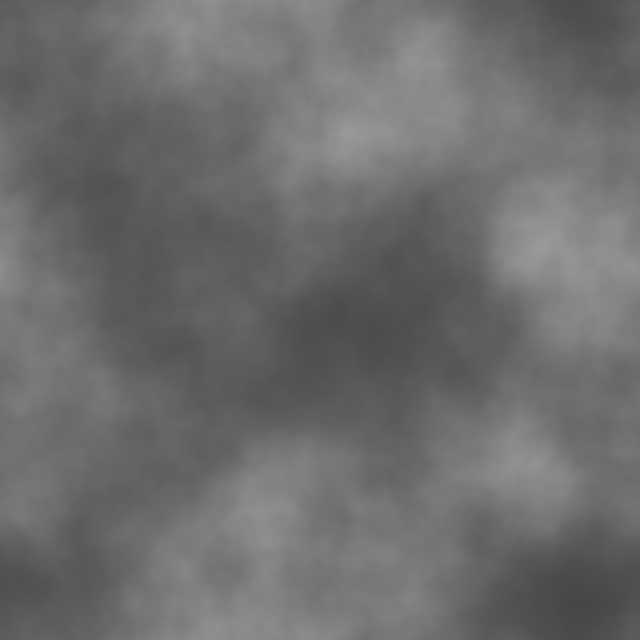
This texture is drawn by a Shadertoy shader. Its source:

```glsl
// Soft grey cloud texture that tiles on all sides.
// A broad cosine swell sets the large light and dark areas; wrapped
// gradient noise, summed over octaves, adds the blurred mottling.

const float MEAN_GREY      = 0.428;
const float SWELL_STRENGTH = 0.112;
const vec2  SWELL_CENTER   = vec2(0.46, 0.03);
const float CLOUD_STRENGTH = 0.265;
const int   BASE_CELLS     = 3;      // noise cells across the tile, first octave
const int   OCTAVES        = 6;
const float OCTAVE_GAIN    = 0.49;
const float HIGHLIGHT_SKEW = 1.6;    // stretches the lights, lifts the darks
const float TONE_VARIANCE  = 0.0058; // keeps the mean steady under the skew
const uint  SEED           = 17u;
const float TAU            = 6.2831853;

// Integer hash: two values from -1 to 1 per lattice point and octave
vec2 hashGradient(ivec2 cell, int octave) {
    uvec3 v = uvec3(uint(cell.x), uint(cell.y), uint(octave) + SEED);
    v = v * 1664525u + 1013904223u;
    v.x += v.y * v.z; v.y += v.z * v.x; v.z += v.x * v.y;
    v ^= v >> 16u;
    v.x += v.y * v.z; v.y += v.z * v.x; v.z += v.x * v.y;
    return vec2(v.xy >> 16u) / 32767.5 - 1.0;
}

// Contribution of one lattice corner, wrapped at the tile border
float cornerSlope(ivec2 cell, ivec2 corner, vec2 local, int cells, int octave) {
    ivec2 wrapped = (cell + corner) % cells;
    return dot(hashGradient(wrapped, octave), local - vec2(corner));
}

float wrappedNoise(vec2 uv, int cells, int octave) {
    // Shift each octave so that the lattices do not line up
    vec2 shift = fract(vec2(0.618, 0.382) * float(octave));
    vec2 p = fract(uv + shift) * float(cells);
    ivec2 cell = ivec2(floor(p));
    vec2 f = fract(p);
    vec2 blend = f * f * f * (f * (f * 6.0 - 15.0) + 10.0);
    float bottom = mix(cornerSlope(cell, ivec2(0, 0), f, cells, octave),
                       cornerSlope(cell, ivec2(1, 0), f, cells, octave), blend.x);
    float top    = mix(cornerSlope(cell, ivec2(0, 1), f, cells, octave),
                       cornerSlope(cell, ivec2(1, 1), f, cells, octave), blend.x);
    return mix(bottom, top, blend.y);
}

float cloudNoise(vec2 uv) {
    float sum = 0.0;
    float amplitude = 1.0;
    int cells = BASE_CELLS;
    for (int octave = 0; octave < OCTAVES; octave++) {
        sum += amplitude * wrappedNoise(uv, cells, octave);
        amplitude *= OCTAVE_GAIN;
        cells *= 2;
    }
    return sum;
}

void mainImage(out vec4 fragColor, in vec2 fragCoord) {
    vec2 uv = fragCoord / iResolution.xy;

    // Broad light and dark areas, one period per tile
    vec2 wave = cos(TAU * (uv - SWELL_CENTER));
    float tone = SWELL_STRENGTH * wave.x * wave.y;

    // Cloud mottling and tone curve
    tone += CLOUD_STRENGTH * cloudNoise(uv);
    tone += HIGHLIGHT_SKEW * (tone * tone - TONE_VARIANCE);

    fragColor = vec4(vec3(clamp(MEAN_GREY + tone, 0.0, 1.0)), 1.0);
}
```
